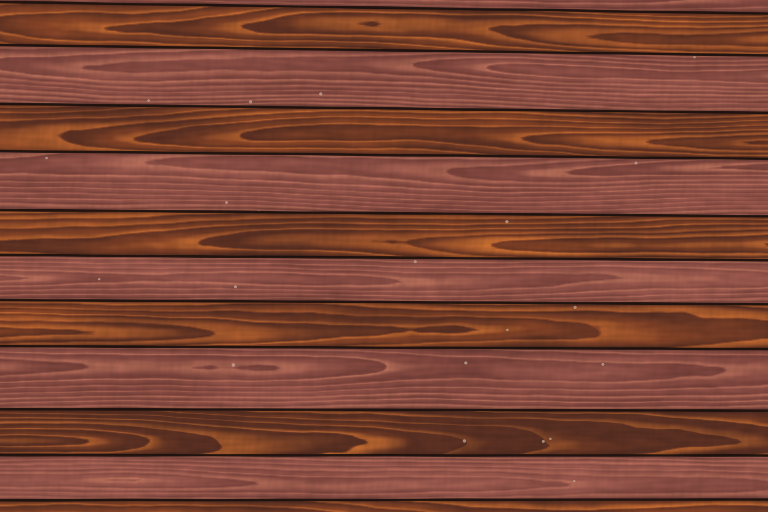
Write a Shadertoy shader that draws this texture.

```glsl
#define SEAMS 11
#define SEAM_WIDTH 0.0021
#define TILT 0.0225
#define TILT_FADE 0.0245
#define DARKEST_PLANK 9
#define ROSE_RINGS 13.0
#define AMBER_RINGS 9.0
#define GRAIN_WARP 0.75
#define FIBRE 0.10
#define SAW_MARKS 0.05
#define SPECK_CHANCE 0.004

const vec3 ROSE_DARK = vec3(0.46, 0.25, 0.22);
const vec3 ROSE = vec3(0.58, 0.33, 0.29);
const vec3 ROSE_LIGHT = vec3(0.75, 0.46, 0.36);
const vec3 AMBER_DARK = vec3(0.34, 0.18, 0.13);
const vec3 AMBER = vec3(0.54, 0.27, 0.15);
const vec3 AMBER_LIGHT = vec3(0.76, 0.42, 0.19);
const vec3 GAP = vec3(0.10, 0.06, 0.05);

// Seam heights at the left edge, measured downwards
const float seams[SEAMS] = float[](0.004, 0.088, 0.203, 0.295, 0.410, 0.498,
                                   0.586, 0.676, 0.799, 0.889, 0.977);

vec2 hash2(vec2 p) {
    vec3 q = fract(vec3(p.xyx) * vec3(0.1031, 0.1030, 0.0973));
    q += dot(q, q.yzx + 33.33);
    return fract((q.xx + q.yz) * q.zy);
}

float gradDot(vec2 cell, vec2 offset) {
    float angle = 6.2832 * hash2(cell).x;
    return dot(vec2(cos(angle), sin(angle)), offset);
}

// Gradient noise, about -0.7 to 0.7
float noise(vec2 p) {
    vec2 i = floor(p), f = p - i;
    vec2 u = f * f * f * (f * (f * 6.0 - 15.0) + 10.0);
    vec2 e = vec2(1.0, 0.0);
    return mix(mix(gradDot(i, f), gradDot(i + e, f - e), u.x),
               mix(gradDot(i + e.yx, f - e.yx), gradDot(i + 1.0, f - 1.0), u.x), u.y);
}

// Growth rings: a tilted cone sliced along the plank
float ringField(float x, float v, float id, bool rose) {
    vec2 h = hash2(vec2(id * 7.3 + 2.0, 19.0));
    vec2 shift = vec2(id * 17.0, id * 5.0);
    float across = v - 0.5 + 0.5 * (h.x - 0.5) + 0.25 * noise(vec2(x * 2.0, 0.5) + shift);
    float slope = rose ? 0.25 : 0.5;
    float along = h.y < 0.5 ? x : 1.0 - x;
    if (int(id) == DARKEST_PLANK) { along = x; slope = 0.8; }
    float depth = 0.08 + slope * along + 0.12 * noise(vec2(x * 3.0, 7.5) + shift);
    float rings = (rose ? ROSE_RINGS : AMBER_RINGS) * mix(0.75, 1.25, h.y);
    float warp = noise(vec2(x * 4.0, v * 2.0) + shift)
               + 0.25 * noise(vec2(x * 16.0, v * 3.0) + shift)
               + 0.08 * noise(vec2(x * 50.0, v * 6.0) + shift);
    return rings * length(vec2(across, depth)) + GRAIN_WARP * warp;
}

void mainImage(out vec4 fragColor, in vec2 fragCoord) {
    vec2 uv = fragCoord / iResolution.xy;
    float x = uv.x;
    float aspect = iResolution.x / iResolution.y;
    float px = 1.0 / iResolution.y;

    // Straighten the slightly fanned planks, then find the one here
    float y = (1.0 - uv.y - TILT * x) / (1.0 - TILT_FADE * x);
    float top = -0.09, bottom = 1.07, gap = 1.0;
    int plank = 0;
    for (int i = 0; i < SEAMS; i++) {
        gap = min(gap, abs(y - seams[i]));
        if (y > seams[i]) { plank = i + 1; top = seams[i]; }
        else bottom = min(bottom, seams[i]);
    }
    float id = float(plank);
    float v = (y - top) / (bottom - top);
    bool rose = plank % 2 == 0;

    // Each ring starts with a crisp pale edge and fades into dark wood
    float r = ringField(x, v, id, rose);
    float t = fract(r);
    float soft = clamp(fwidth(r) * 1.2, 0.03, 0.4);
    vec2 ring = hash2(vec2(floor(r) + 40.0, id + 3.0));
    float fade = mix(0.35, 1.0, ring.x * ring.x);
    float pale = smoothstep(0.0, soft, t) * (1.0 - smoothstep(soft * 0.5, fade, t));
    pale *= mix(0.55, 1.0, ring.y);
    float late = smoothstep(0.35, 1.0, t) * (1.0 - smoothstep(1.0 - soft * 0.5, 1.0, t));

    // Stain soaked in unevenly along the boards
    float stain = noise(vec2(x * 4.0 + id * 9.0, v * 1.3 + id * 3.0))
                + 0.5 * noise(vec2(x * 11.0, v * 3.0 + id * 13.0));
    float tone = hash2(vec2(id, 71.0)).x - 0.5;
    vec3 wood;
    if (rose) {
        wood = mix(ROSE, ROSE_DARK, clamp(0.3 + 0.5 * late - 0.7 * stain + 0.3 * tone, 0.0, 1.0));
        wood = mix(wood, ROSE_LIGHT, 0.72 * pale);
    } else {
        float dark = plank == DARKEST_PLANK ? 0.45 : 0.0;
        wood = mix(AMBER, AMBER_DARK, clamp(0.35 + dark + 0.55 * late - 0.7 * stain, 0.0, 1.0));
        wood = mix(wood, AMBER_LIGHT, pale * clamp(0.8 + 0.5 * stain, 0.3, 1.0));
    }

    // Fine fibres and faint marks across the grain
    float fibre = noise(vec2(x * 22.0, y * 130.0)) + 0.6 * noise(vec2(x * 60.0, y * 60.0));
    float marks = noise(vec2(x * 170.0 + y * 12.0, y * 22.0));
    wood *= 1.0 + FIBRE * fibre + SAW_MARKS * marks * (0.6 + pale);

    // Sparse pale flecks of dust
    vec2 grid = vec2(x * aspect, y) * 60.0;
    vec2 cell = floor(grid), rnd = hash2(cell + 11.0);
    float fleck = length(fract(grid) - 0.3 - 0.4 * hash2(cell + 57.0));
    float size = 0.06 + 0.08 * rnd.y;
    float speck = step(rnd.x, SPECK_CHANCE) * (1.0 - smoothstep(size, size + 60.0 * px, fleck));
    wood = mix(wood, vec3(0.78, 0.68, 0.63), 0.7 * speck);

    // Rounded edges and the dark joints
    wood *= 1.0 - 0.25 * exp(-gap / 0.004);
    float width = SEAM_WIDTH * (1.0 + 0.6 * noise(vec2(x * 9.0, id)));
    float joint = 1.0 - smoothstep(width - 0.5 * px, width + 0.8 * px, gap);
    fragColor = vec4(mix(wood, GAP, 0.92 * joint), 1.0);
}
```
